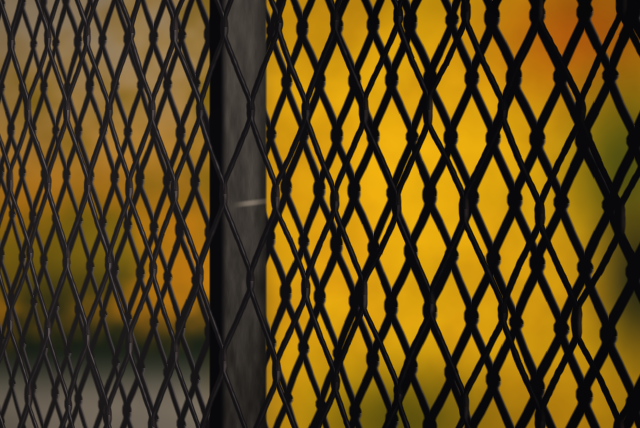
Reproduce this pattern procedurally as a WebGL 1 fragment shader.

```glsl
precision highp float;
// Two layers of expanded-metal mesh and a steel post before blurred autumn leaves.
uniform vec2 u_resolution;

// Lengths are in canvas heights; the mesh recedes toward the left.
const float PERSPECTIVE = 0.39;
const float HORIZON = 0.742;
const vec2 FRONT_PERIOD = vec2(0.082, 0.324);
const vec2 FRONT_PHASE = vec2(0.80, 0.0);
const float FRONT_WIDTH = 0.0053;
const vec2 BACK_PERIOD = vec2(0.048, 0.195);
const vec2 BACK_PHASE = vec2(0.56, -0.23);
const float BACK_WIDTH = 0.0050;
const float KNOT_LENGTH = 0.055;
const float POST_LEFT = 0.490;
const float POST_EDGE = 0.525;
const float POST_RIGHT = 0.622;

const vec3 BLACK = vec3(0.035, 0.033, 0.042);
const vec3 STEEL = vec3(0.25, 0.22, 0.22);
const vec3 GLINT = vec3(0.50, 0.46, 0.46);
const vec3 YELLOW = vec3(0.93, 0.69, 0.06);
const vec3 AMBER = vec3(0.74, 0.47, 0.07);
const vec3 ORANGE = vec3(0.84, 0.43, 0.06);
const vec3 OLIVE = vec3(0.36, 0.35, 0.07);
const vec3 SHADE = vec3(0.10, 0.13, 0.09);
const vec3 HAZE = vec3(0.66, 0.60, 0.52);

float hash(vec2 p) {
  vec3 q = fract(vec3(p.xyx) * 0.1031);
  q += dot(q, q.yzx + 33.33);
  return fract((q.x + q.y) * q.z);
}

float noise(vec2 p) {
  vec2 i = floor(p), f = fract(p);
  f = f * f * (3.0 - 2.0 * f);
  return mix(mix(hash(i), hash(i + vec2(1.0, 0.0)), f.x),
             mix(hash(i + vec2(0.0, 1.0)), hash(i + 1.0), f.x), f.y);
}

float fbm(vec2 p) {
  float sum = 0.0, gain = 0.5;
  for (int i = 0; i < 4; i++) {
    sum += gain * noise(p);
    p = p * 2.03 + 17.1;
    gain *= 0.5;
  }
  return sum;
}

float spot(vec2 p, vec2 center, vec2 radius) {
  vec2 q = (p - center) / radius;
  return exp(-dot(q, q));
}

// Returns strand offset, knot amount, slope sign and a random value per knot.
vec4 mesh(vec2 p, vec2 period, vec2 phase) {
  float w = 1.0 + PERSPECTIVE * p.x;
  vec2 g = vec2(p.x, p.y - HORIZON) / (w * period) - phase;
  vec2 diagonal = vec2(g.x + g.y, g.x - g.y);
  vec2 id = floor(diagonal + 0.5);
  vec2 r = diagonal - id;
  vec2 c = 0.5 * vec2(r.x + r.y, r.x - r.y);
  float rnd = hash(id + 71.0);
  float h = KNOT_LENGTH * (0.7 + 0.6 * rnd);
  c.x += (rnd - 0.5) * 0.07 * max(0.0, 1.0 - 4.0 * abs(c.y));
  float path = max(abs(c.y) - h, 0.0) * 0.25 / (0.25 - h);
  float slope = period.x * w / period.y;
  float offset = (abs(c.x) - path) * period.x * w * w / sqrt(1.0 + slope * slope);
  float side = c.x < 0.0 ? -1.0 : 1.0;
  float knot = 1.0 - smoothstep(0.3 * h, 1.5 * h, abs(c.y));
  return vec4(offset * side, knot, side * sign(c.y), rnd);
}

vec3 foliage(vec2 p) {
  float blotch = smoothstep(0.25, 0.7, fbm(p * 5.0 + 3.0));
  float right = smoothstep(0.45, 0.68, p.x);
  vec3 col = mix(AMBER, YELLOW, right * (0.6 + 0.4 * blotch));
  col = mix(col, OLIVE, (1.0 - right) * (1.0 - blotch) * 0.65);
  col = mix(col, HAZE, (1.0 - right) * smoothstep(0.45, 0.95, p.y) * blotch * 0.85);
  float ground = smoothstep(0.42, 0.24, p.y + 0.1 * blotch);
  col = mix(col, mix(SHADE, HAZE * 0.8, smoothstep(0.2, 0.04, p.y)), (1.0 - right) * ground);
  col = mix(col, ORANGE, spot(p, vec2(1.36, 0.92), vec2(0.20, 0.14)));
  col = mix(col, OLIVE, spot(p, vec2(1.46, 0.62), vec2(0.12, 0.18)));
  col = mix(col, SHADE, 0.9 * spot(p, vec2(1.50, 0.34), vec2(0.10, 0.17)));
  col = mix(col, OLIVE * 0.8, 0.8 * spot(p, vec2(0.94, 0.02), vec2(0.20, 0.12)));
  return col * (0.9 + 0.2 * fbm(p * 9.0));
}

vec3 postColor(vec2 p) {
  float grain = fbm(p * vec2(70.0, 18.0));
  vec3 col = vec3(0.30, 0.275, 0.25) * (0.55 + 0.45 * p.y + 0.5 * (grain - 0.4));
  float scratch = smoothstep(0.010, 0.002, abs(p.y - 0.525 - 0.12 * (p.x - 0.58)));
  col = mix(col, HAZE, 0.55 * scratch * smoothstep(0.54, 0.58, p.x));
  col *= 1.0 - 0.4 * smoothstep(0.59, POST_RIGHT, p.x);
  return mix(BLACK, col, smoothstep(POST_EDGE - 0.012, POST_EDGE + 0.008, p.x));
}

void main() {
  vec2 p = gl_FragCoord.xy / u_resolution.y;
  float pixel = 1.0 / u_resolution.y;
  float w = 1.0 + PERSPECTIVE * p.x;
  float leftLight = smoothstep(0.95, 0.1, p.x);
  vec3 col = foliage(p);

  // Defocused rear mesh with pale rims
  vec4 back = mesh(p, BACK_PERIOD, BACK_PHASE);
  float backHalf = BACK_WIDTH * w * w * (0.9 + 0.2 * back.w + 0.55 * back.y);
  float backBlur = max(pixel, 0.0032);
  float backEdge = abs(back.x) - backHalf;
  float rim = exp(-pow(backEdge / 0.0035, 2.0)) * step(0.0, back.x) * step(back.z, 0.0);
  vec3 backColor = mix(BLACK, STEEL * 0.75, 0.6 * leftLight) + GLINT * 0.45 * rim;
  col = mix(col, backColor, smoothstep(backBlur, -backBlur, backEdge));

  // Post between the layers
  float post = smoothstep(POST_LEFT - 0.003, POST_LEFT + 0.003, p.x)
             * smoothstep(POST_RIGHT + 0.004, POST_RIGHT - 0.004, p.x);
  col = mix(col, postColor(p), post);

  // Front mesh, sharpest near the middle
  vec4 front = mesh(p, FRONT_PERIOD, FRONT_PHASE);
  float wear = noise(p * 90.0);
  float frontHalf = FRONT_WIDTH * w * (0.88 + 0.2 * wear + 0.5 * front.y);
  float frontBlur = max(pixel, 0.003 * smoothstep(0.15, 0.85, abs(p.x - 0.78)));
  float across = front.x / frontHalf;
  float glint = exp(-pow((across - 0.35) / 0.35, 2.0)) * (front.z < 0.0 ? 1.0 : 0.3);
  float lit = glint * (0.25 + 0.35 * leftLight) * (0.5 + wear) * smoothstep(1.5, 0.9, p.x);
  vec3 frontColor = mix(BLACK, STEEL, 0.45 * leftLight) + GLINT * 0.65 * lit;
  frontColor += vec3(0.13, 0.10, 0.08) * front.y * smoothstep(0.0, 0.7, across) * front.w;
  col = mix(col, frontColor, smoothstep(frontBlur, -frontBlur, abs(front.x) - frontHalf));

  vec2 v = gl_FragCoord.xy / u_resolution - 0.5;
  gl_FragColor = vec4(col * (1.0 - 0.55 * dot(v, v)), 1.0);
}
```
